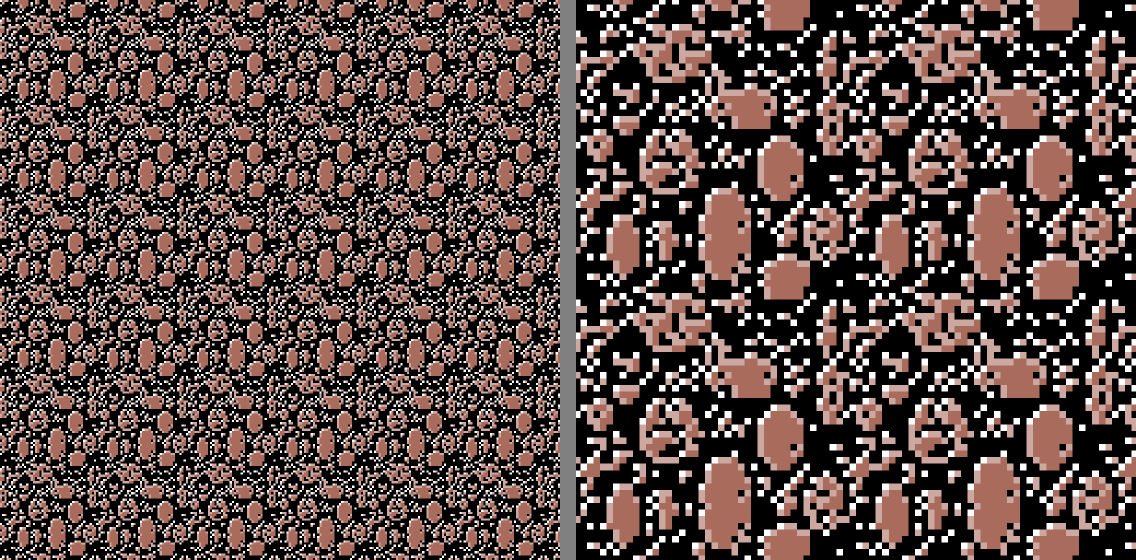
Left: the whole. Right: its middle third, enlarged.
Write a WebGL 1 fragment shader that draws this pattern.

```glsl
precision highp float;
// Embossed, grainy petals and specks in a coarse-celled tile on black.

uniform vec2 u_resolution;

const float CELLS = 256.0;  // cells across the canvas
const float TILE = 41.0;    // cells across one repeat

const vec3 SHADOW = vec3(0.0);
const vec3 CLAY = vec3(0.66, 0.42, 0.36);
const vec3 PALE = vec3(0.80, 0.66, 0.63);
const vec3 GLINT = vec3(1.0);

float hash(vec2 p) {
  return fract(sin(dot(p, vec2(12.9898, 78.233))) * 43758.5453);
}

// Hash that repeats with the tile
float tileHash(vec2 cell) {
  return hash(mod(cell, TILE) + 0.5);
}

// Approximate distance in cells to an ellipse, wrapped around the tile
float petal(vec2 p, vec2 center, vec2 radius) {
  vec2 d = mod(p - center + 0.5 * TILE, TILE) - 0.5 * TILE;
  return (length(d / radius) - 1.0) * min(radius.x, radius.y);
}

// Solid petals and slim buds
float solidPetals(vec2 p) {
  float d = petal(p, vec2(26.0, 39.0), vec2(4.0, 7.3));
  d = min(d, petal(p, vec2(10.6, 40.6), vec2(2.4, 5.0)));
  d = min(d, petal(p, vec2(34.3, 29.0), vec2(3.8, 5.0)));
  d = min(d, petal(p, vec2(30.0, 19.8), vec2(4.0, 3.5)));
  d = min(d, petal(p, vec2(35.0, 4.7), vec2(4.0, 3.7)));
  d = min(d, petal(p, vec2(7.0, 25.3), vec2(2.4, 2.3)));
  return min(d, petal(p, vec2(17.2, 40.0), vec2(1.4, 3.4)));
}

// Broken clusters and strands
float lacyPetals(vec2 p) {
  float d = petal(p, vec2(18.0, 11.5), vec2(5.8, 4.8));
  d = min(d, petal(p, vec2(17.5, 28.0), vec2(5.0, 5.0)));
  d = min(d, petal(p, vec2(25.0, 18.0), vec2(2.0, 5.0)));
  d = min(d, petal(p, vec2(0.5, 12.3), vec2(1.8, 4.5)));
  d = min(d, petal(p, vec2(1.0, 22.3), vec2(2.0, 4.5)));
  d = min(d, petal(p, vec2(0.3, 39.0), vec2(3.0, 4.6)));
  return min(d, petal(p, vec2(11.0, 17.7), vec2(2.5, 2.0)));
}

// 1 where a cell is raised, 0 where it is flat
float raised(vec2 cell) {
  vec2 p = cell + 0.5;
  float solid = solidPetals(p);
  float lacy = lacyPetals(p);
  float grain = tileHash(cell);
  if (solid < 0.0) return step(0.07, grain);
  if (lacy < 0.0) return step(0.28, grain);

  // Short slanted specks, sparse in the dark gap beside the petals
  float strokes = grain + tileHash(cell + vec2(1.0, -1.0));
  float threshold = mix(1.65, 1.08, step(1.3, min(solid, lacy)));
  return step(threshold, strokes);
}

// Light falls from the upper left on exposed cell sides
vec3 emboss(vec2 cell) {
  float body = raised(cell);
  float exposed = 2.0 - raised(cell - vec2(1.0, 0.0))
                      - raised(cell - vec2(0.0, 1.0));
  vec3 lit = mix(CLAY, PALE, clamp(exposed, 0.0, 1.0));
  lit = mix(lit, GLINT, clamp(exposed - 1.0, 0.0, 1.0));
  return mix(SHADOW, lit, body);
}

void main() {
  vec3 color = vec3(0.0);
  // Four samples per pixel smooth the cell edges
  for (int j = 0; j < 2; j++) {
    for (int i = 0; i < 2; i++) {
      vec2 offset = (vec2(float(i), float(j)) - 0.5) * 0.5;
      vec2 uv = (gl_FragCoord.xy + offset) / u_resolution;
      color += emboss(floor(vec2(uv.x, 1.0 - uv.y) * CELLS));
    }
  }
  gl_FragColor = vec4(color * 0.25, 1.0);
}
```
